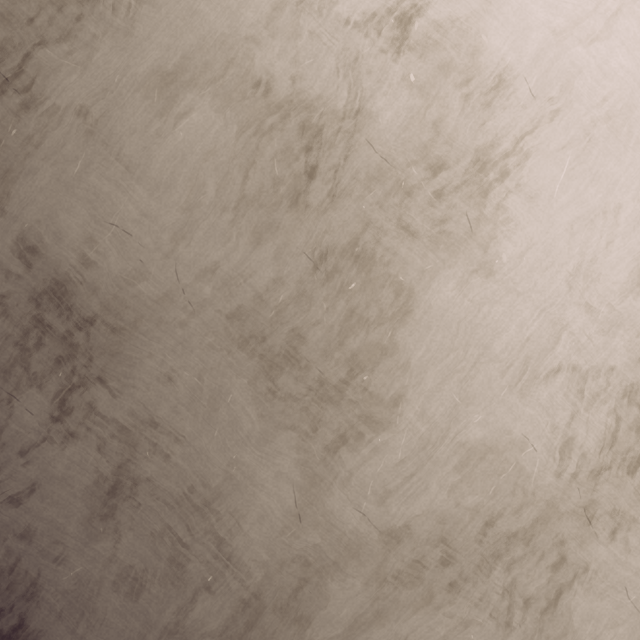
A Shadertoy shader for this texture:

```glsl
// Trowelled beige plaster: a diagonal fall of light over cloudy, ragged stains.
// Scattered trowel strokes at two scales carry broken bristle streaks; hairline
// scratches, short cracks and small pale chips are looped on top, with grain.

float hash(vec2 p) {
    p = fract(p * vec2(123.34, 456.21));
    p += dot(p, p + 45.32);
    return fract(p.x * p.y);
}

float noise(vec2 p) {
    vec2 i = floor(p), f = fract(p);
    f = f * f * (3.0 - 2.0 * f);
    return mix(mix(hash(i), hash(i + vec2(1, 0)), f.x),
               mix(hash(i + vec2(0, 1)), hash(i + vec2(1, 1)), f.x), f.y);
}

// Coordinates along and across the direction a
vec2 turn(vec2 p, float a) {
    return vec2(dot(p, vec2(cos(a), sin(a))), dot(p, vec2(-sin(a), cos(a))));
}

// Cloud noise with mean near 0.5
float fbm(vec2 p) {
    float sum = 0.0, amp = 0.46;
    for (int i = 0; i < 6; i++) {
        sum += amp * noise(p);
        p = turn(p, 0.6) * 2.03 + 17.3;
        amp *= 0.56;
    }
    return sum;
}

// Streaks running along angle a
float bristles(vec2 p, float a, float fineness) {
    vec2 q = turn(p, a);
    q.y += 0.012 * noise(q * 6.0);
    return 0.55 * noise(q * vec2(10.0, fineness)) + 0.45 * noise(q * vec2(26.0, fineness * 2.2) + 9.0);
}

// Dark, ragged strokes, one per grid cell, mostly rising to the right
float trowelStrokes(vec2 p, float density, float ragged) {
    vec2 cell = floor(p * density);
    float dark = 0.0;
    for (int k = 0; k < 9; k++) {
        vec2 id = cell + vec2(k % 3 - 1, k / 3 - 1);
        float seed = hash(id + 3.7 + density);
        vec2 q = p - (id + vec2(hash(id + 11.1), hash(id + 23.9))) / density;
        float a = 0.95 + 0.7 * (hash(id + 31.3) - 0.5);
        if (seed < 0.3) a = -0.75;
        vec2 r = turn(q, a) * density;
        float body = 1.0 - length(r / vec2(0.85, 0.42)) + 2.4 * (ragged - 0.5);
        float streak = smoothstep(0.3, 0.7, bristles(q + seed * 7.0, a, 110.0));
        float cover = smoothstep(0.0, 0.75, body) * (0.2 + 0.8 * streak);
        dark = max(dark, cover * hash(id + 5.3));
    }
    return dark;
}

// Thin, slightly bent lines: x is pale scratches, y is dark cracks
vec2 scratches(vec2 p, float px) {
    vec2 marks = vec2(0.0);
    float broken = smoothstep(0.35, 0.65, noise(p * 90.0));
    for (int i = 0; i < 100; i++) {
        vec2 id = vec2(i, 7.3);
        vec2 q = p - vec2(hash(id), hash(id + 2.9));
        float a = mix(0.5, 1.4, hash(id + 5.1));
        if (i % 3 == 0) a = -a;
        float reach = mix(0.015, 0.09, hash(id + 8.7));
        vec2 r = turn(q, a);
        r.y += 6.0 * (hash(id + 4.4) - 0.5) * r.x * r.x + 0.004 * (noise(r.xx * 50.0 + id) - 0.5);
        float line = 1.0 - smoothstep(0.0002, 0.0007 + px, abs(r.y));
        line *= (1.0 - smoothstep(0.3, 1.0, abs(r.x) / reach)) * broken;
        if (i % 6 == 0) marks.y = max(marks.y, line);
        else marks.x = max(marks.x, line * hash(id + 6.6));
    }
    return marks;
}

// Small pale chips of irregular outline
float chips(vec2 p, float px) {
    float chip = 0.0, rough = 0.0025 * (noise(p * 300.0) - 0.5);
    for (int i = 0; i < 26; i++) {
        vec2 id = vec2(i, 51.7);
        vec2 q = turn(p - vec2(hash(id + 3.1), hash(id + 9.2)), 0.5 + 2.0 * hash(id + 1.3));
        float size = mix(0.0009, 0.004, pow(hash(id + 6.1), 3.0));
        float d = length(q * vec2(0.5, 1.3)) - size + rough;
        chip = max(chip, (1.0 - smoothstep(-px, px, d)) * mix(0.3, 0.9, hash(id + 7.7)));
    }
    return chip;
}

void mainImage(out vec4 fragColor, in vec2 fragCoord) {
    vec2 uv = fragCoord / iResolution.xy;
    vec2 p = fragCoord / iResolution.y;
    float px = 1.0 / iResolution.y;

    // Light falling from the upper right
    float tone = 0.445 + 0.36 * smoothstep(-0.25, 1.0, uv.x) + 0.20 * (uv.y - 0.5);

    // Cloudy stains with some crisp rims, stretched along the trowel direction
    vec2 warp = vec2(fbm(p * 5.0 + 3.0), fbm(p * 5.0 + 31.0)) - 0.5;
    vec2 s = turn(p + 0.14 * warp, 0.9);
    float cloud = fbm(s * vec2(4.5, 7.0) + 12.0);
    float mottle = fbm(turn(p + 0.04 * warp, 0.9) * vec2(38.0, 66.0) + 5.0);
    float stain = 0.7 * smoothstep(0.48, 0.76, cloud) + 0.3 * smoothstep(0.54, 0.575, cloud);
    stain *= 0.35 + 1.1 * smoothstep(0.25, 0.8, mottle);

    // Worn strokes, large and small
    float ragged = fbm(p * 22.0 + 40.0);
    vec2 bent = p + 0.07 * warp;
    float strokes = trowelStrokes(bent, 4.0, ragged);
    strokes = max(strokes, 0.55 * trowelStrokes(bent + 3.0, 9.0, ragged));
    strokes *= 0.4 + 1.1 * smoothstep(0.3, 0.7, mottle);
    tone += 0.05 * (fbm(s * 4.0 + 70.0) - 0.5);
    tone -= 0.06 * stain + 0.085 * strokes;

    // Faint crossing brush hairs and grain
    float side = smoothstep(0.4, 0.6, noise(p * 6.0 + 8.0));
    float hairs = mix(bristles(bent, 0.85, 190.0), bristles(bent, -0.7, 190.0), side);
    tone += 0.045 * (hairs - 0.5) + 0.055 * (mottle - 0.5) + 0.04 * (ragged - 0.5);
    tone += 0.03 * (noise(p * 330.0) - 0.5);

    // Surface marks, then a gentle shoulder on the brightest plaster
    vec2 marks = scratches(p, px);
    tone += 0.07 * marks.x - 0.09 * marks.y;
    tone = mix(tone, min(tone + 0.2, 0.9), chips(p, px));
    tone -= 0.35 * max(tone - 0.82, 0.0);

    // Warm grey, greyer at both ends of the range, browner inside the stains
    float spread = tone - 0.63;
    vec3 plaster = tone - vec3(0.0, 0.055, 0.111 - 0.55 * spread * spread);
    plaster -= vec3(0.0, 0.003, 0.009) * (stain + strokes);
    fragColor = vec4(clamp(plaster, 0.0, 1.0), 1.0);
}
```
